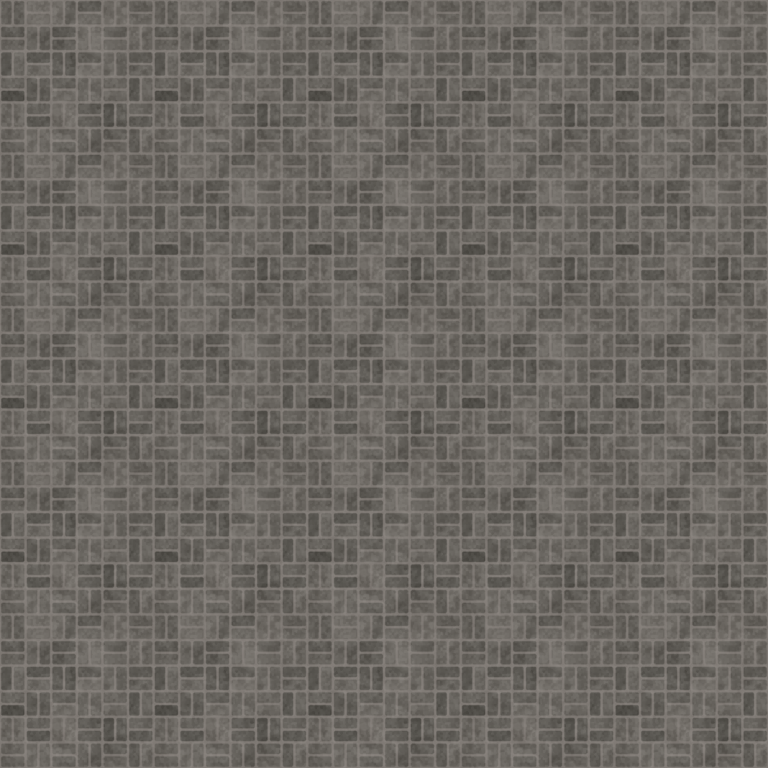
Write a WebGL 1 fragment shader that draws this texture.

```glsl
precision highp float;
// Basket-weave paving: square cells hold two bricks each, turned by a
// quarter in a checkerboard, with soft pale joints. Brick tones and cloudy
// wear come from hashes that wrap every six cells, so the sheet tiles.

uniform vec2 u_resolution;

const float CELLS = 30.0;       // cells across and down the canvas
const float PERIOD = 6.0;       // cells before tones and wear repeat
const float JOINT = 0.047;      // half width of a joint, in cells
const float CORNER = 0.07;      // brick corner radius, in cells
const vec3 JOINT_COLOR = vec3(0.502, 0.480, 0.460);
const vec3 LIGHT_BRICK = vec3(0.445, 0.428, 0.406);
const vec3 DARK_BRICK = vec3(0.325, 0.316, 0.295);

float hash(vec2 p, float seed) {
  return fract(sin(dot(p, vec2(12.99, 78.23)) + seed * 37.7) * 43758.5);
}

// Soft cellular noise: random tones blended around jittered points
float cellNoise(vec2 p, float period, float seed) {
  vec2 base = floor(p);
  vec2 sum = vec2(0.0);
  for (int y = -1; y <= 1; y++) {
    for (int x = -1; x <= 1; x++) {
      vec2 site = base + vec2(float(x), float(y));
      vec2 id = mod(site, period);
      vec2 jitter = vec2(hash(id, seed), hash(id, seed + 1.0));
      vec2 d = site + 0.2 + 0.6 * jitter - p;
      float weight = exp(-7.0 * dot(d, d));
      sum += weight * vec2(hash(id, seed + 2.0), 1.0);
    }
  }
  return sum.x / sum.y;
}

// Broad clouds, blotches and fine grit, centred on zero
float wear(vec2 p) {
  float clouds = cellNoise(p * 1.5, PERIOD * 1.5, 3.0);
  float blotches = cellNoise(p * 4.0, PERIOD * 4.0, 7.0);
  float grit = cellNoise(p * 10.0, PERIOD * 10.0, 11.0);
  return 0.3 * clouds + 0.37 * blotches + 0.33 * grit - 0.5;
}

float roundedBox(vec2 p, vec2 halfSize, float radius) {
  vec2 d = abs(p) - halfSize + radius;
  return length(max(d, 0.0)) + min(max(d.x, d.y), 0.0) - radius;
}

void main() {
  vec2 p = gl_FragCoord.xy / u_resolution * CELLS;
  float pixel = CELLS / min(u_resolution.x, u_resolution.y);
  vec2 cell = floor(p);
  vec2 local = fract(p);

  // Turn alternate cells so that local.x always runs across the two bricks
  float upright = mod(cell.x + cell.y, 2.0);
  local = upright > 0.5 ? local : local.yx;
  float side = floor(local.x * 2.0);
  vec2 fromCenter = local - vec2(0.25 + 0.5 * side, 0.5);
  float edge = roundedBox(fromCenter, vec2(0.25, 0.5) - JOINT, CORNER);

  // Tone of each brick, partly shared by the pair in a cell
  vec2 id = mod(cell, PERIOD);
  float cellTone = hash(id, 17.0);
  float brickTone = hash(id, 23.0 + side);
  float darkness = 0.4 * cellTone + 0.6 * brickTone * brickTone;
  vec3 brick = mix(LIGHT_BRICK, DARK_BRICK, darkness);

  // Cloudy wear, stronger on the brick faces than in the joints
  float stain = wear(mod(p, PERIOD));
  brick += 0.17 * stain;
  vec3 joint = JOINT_COLOR + 0.1 * stain;

  // Worn edges fade softly into the joint
  float soft = max(0.035, 0.6 * pixel);
  float coverage = 1.0 - smoothstep(-soft, soft, edge);
  gl_FragColor = vec4(mix(joint, brick, coverage), 1.0);
}
```
